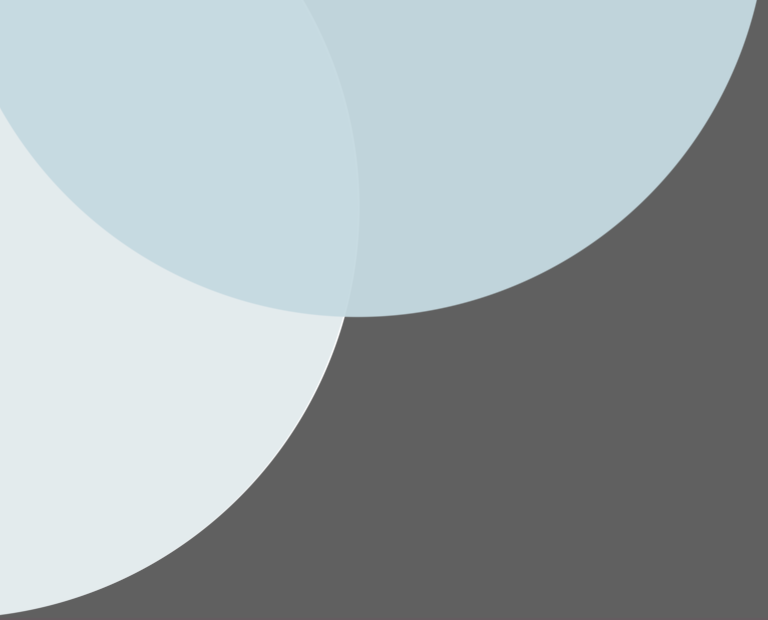
A Shadertoy shader for this background:

```glsl
// Two large overlapping pale discs on a flat dark grey ground.

// Smooth coverage of a disc: 1 inside, 0 outside.
float disc(vec2 p, vec2 center, float radius) {
    float pixel = 1.0 / iResolution.y;
    return smoothstep(pixel, -pixel, length(p - center) - radius);
}

void mainImage(out vec4 fragColor, in vec2 fragCoord) {
    vec2 p = fragCoord / iResolution.y;

    // Ground with a faint warm strip along the bottom
    vec3 color = vec3(0.378);
    color = mix(color, vec3(0.395, 0.36, 0.375), smoothstep(0.005, 0.002, p.y));

    // Lower left disc: a white one shows as a thin rim beside the pale one
    vec2 paleCenter = vec2(-0.0845, 0.6640);
    color = mix(color, vec3(1.0), disc(p, paleCenter + vec2(0.0032, 0.0016), 0.6613));
    color = mix(color, vec3(0.890, 0.920, 0.930), disc(p, paleCenter, 0.6613));

    // Upper disc: nearly opaque blue, so the overlap stays slightly lighter
    vec3 blue = vec3(0.771, 0.852, 0.880);
    color = mix(color, blue, 0.955 * disc(p, vec2(0.5766, 1.1500), 0.6613));

    fragColor = vec4(color, 1.0);
}
```
